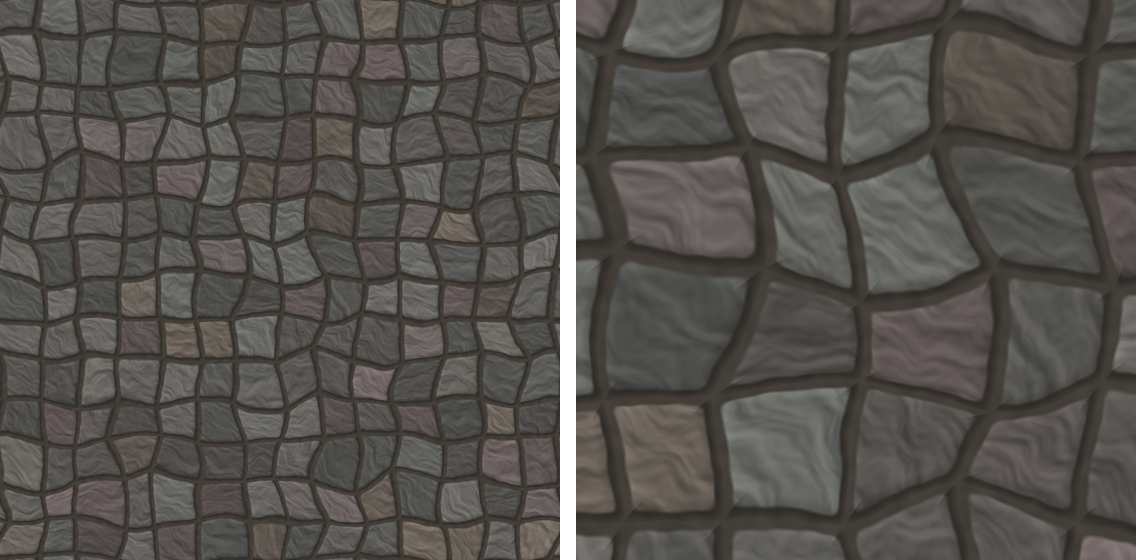
Left, the full canvas; right, a detail of the centre.
A Shadertoy shader for this texture:

```glsl
const float COUNT = 14.0;

vec2 hash2(vec2 p) {
    vec3 q = fract(p.xyx * vec3(0.1031, 0.1030, 0.0973));
    q += dot(q, q.yzx + 33.33);
    return fract((q.xx + q.yz) * q.zy);
}

float gradDot(vec2 cell, vec2 offset, float period) {
    float angle = 6.2832 * hash2(mod(cell, period) + 7.0).x;
    return dot(vec2(cos(angle), sin(angle)), offset);
}

// Gradient noise that wraps after the given period
float noise(vec2 p, float period) {
    vec2 i = floor(p), f = p - i;
    vec2 u = f * f * f * (f * (f * 6.0 - 15.0) + 10.0);
    vec2 e = vec2(1.0, 0.0);
    return mix(mix(gradDot(i, f, period), gradDot(i + e, f - e, period), u.x),
               mix(gradDot(i + e.yx, f - e.yx, period), gradDot(i + 1.0, f - 1.0, period), u.x), u.y);
}

vec2 corner(vec2 i) {
    return i + 0.28 * (hash2(mod(i, COUNT)) - 0.5);
}

// Signed distance to a four-sided stone in x, outward normal of its nearest side in yz
vec3 stoneEdge(vec2 p, vec2 cell) {
    vec3 edge = vec3(-9.0, 0.0, 0.0);
    vec2 a = corner(cell);
    for (int k = 1; k <= 4; k++) {
        vec2 step4 = vec2(k == 1 || k == 2, k == 2 || k == 3);
        vec2 b = corner(cell + step4);
        vec2 n = normalize(vec2(b.y - a.y, a.x - b.x));
        float d = dot(p - a, n);
        float h = max(0.08 - abs(d - edge.x), 0.0);
        float rounded = max(d, edge.x) + h * h / 0.32;
        edge = vec3(rounded, d > edge.x ? n : edge.yz);
        a = b;
    }
    return edge;
}

// Layered ridges of split slate
float cleft(vec2 q) {
    q.y += 0.22 * noise(q * 2.7, 289.0);
    return noise(q * vec2(1.6, 4.5), 289.0)
         + 0.5 * noise(q * vec2(4.0, 10.0) + 31.0, 289.0)
         + 0.25 * noise(q * vec2(11.0, 19.0) + 67.0, 289.0);
}

void mainImage(out vec4 fragColor, in vec2 fragCoord) {
    vec2 p = fragCoord / iResolution.y * COUNT;
    float pixel = COUNT / iResolution.y;

    // Wavy courses
    vec2 w = p;
    w += 0.42 * vec2(noise(p * 0.5 + 0.3, 7.0), noise(p * 0.5 + 3.7, 7.0));
    w += 0.16 * vec2(noise(p + 5.4, COUNT), noise(p + 9.6, COUNT));

    // Nearest stone
    vec3 edge = vec3(9.0, 0.0, 0.0);
    vec2 id = vec2(0.0);
    for (int y = -1; y <= 1; y++)
    for (int x = -1; x <= 1; x++) {
        vec2 cell = floor(w) + vec2(x, y);
        vec3 e = stoneEdge(w, cell);
        if (e.x < edge.x) { edge = e; id = cell; }
    }
    float d = edge.x + 0.075 + 0.022 * noise(p * 5.0, COUNT * 5.0);
    float away = dot(edge.yz, vec2(0.6, -0.8));

    // Stone tint and brightness
    vec2 key = mod(id, COUNT);
    vec2 r = hash2(key + 41.0), s = hash2(key + 97.0);
    vec3 tint = mix(vec3(0.985, 1.0, 0.965), vec3(1.02, 0.99, 0.95), s.y);
    tint = mix(tint, vec3(1.08, 0.96, 0.96), smoothstep(0.72, 0.95, r.x));
    tint = mix(tint, vec3(1.09, 1.0, 0.91), 1.0 - smoothstep(0.04, 0.12, r.x));
    vec3 stone = tint * mix(0.30, 0.415, r.y);

    // Relief lit from the upper left
    vec2 local = w - id;
    float angle = -0.5 + 1.1 * (s.x - 0.5);
    vec2 along = vec2(cos(angle), sin(angle));
    vec2 q = vec2(dot(local, along), dot(local, vec2(-along.y, along.x))) + 60.0 * s;
    float relief = cleft(q) - cleft(q + vec2(-0.02, 0.06));
    stone *= 1.0 + clamp(0.30 * relief, -0.2, 0.14) + 0.09 * cleft(q * 0.6 + 13.0);
    stone *= 1.0 - (0.02 + 0.16 * away) * smoothstep(-0.10, 0.0, d);

    // Grout with shadows cast to the lower right
    vec3 grout = vec3(0.262, 0.242, 0.216) * (1.0 + 0.14 * noise(p * 7.0, COUNT * 7.0));
    float shadow = smoothstep(-0.5, 0.7, away) * (1.0 - smoothstep(0.01, 0.10, d));
    grout *= 1.0 - 0.28 * shadow;

    float cover = 1.0 - smoothstep(-0.015 - 0.5 * pixel, 0.015 + 0.5 * pixel, d);
    fragColor = vec4(mix(grout, stone, cover), 1.0);
}
```
